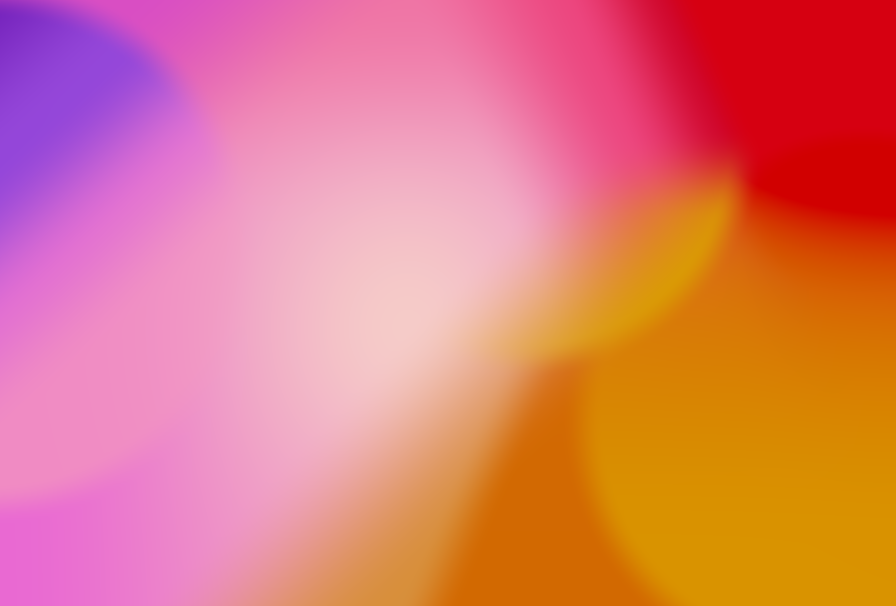
Reproduce this background procedurally as a Shadertoy shader.

```glsl
// Draws a soft blurred gradient of violet, pink, red and amber light.

// Lengths are in canvas heights, origin at the lower left.
const float ASPECT = 1.478;

// Left side: pink ground and violet disc
const vec3 ORCHID = vec3(0.914, 0.412, 0.824);
const vec3 PINK = vec3(0.933, 0.580, 0.770);
const vec3 ROSE = vec3(0.937, 0.440, 0.640);
const vec3 MAGENTA = vec3(0.850, 0.305, 0.765);
const vec3 INDIGO = vec3(0.440, 0.115, 0.720);
const vec3 VIOLET = vec3(0.580, 0.275, 0.850);
const vec3 SOFT_PINK = vec3(0.941, 0.545, 0.765);
const vec2 VIOLET_CENTER = vec2(-0.02, 0.587);
const float VIOLET_RADIUS = 0.419;

// Pale glow
const vec3 BLUSH = vec3(0.961, 0.796, 0.784);
const vec2 GLOW_CENTER = vec2(0.673, 0.46);
const float GLOW_SIZE = 0.31;

// Upper right: hot pink into red
const vec3 HOT_PINK = vec3(0.925, 0.267, 0.490);
const vec3 CRIMSON = vec3(0.812, 0.020, 0.160);
const vec3 RED = vec3(0.840, 0.000, 0.068);
const vec3 DEEP_RED = vec3(0.820, 0.000, 0.000);
const vec2 RED_CORNER = vec2(1.22, 0.712);

// Lower right: amber field, gold disc and bright lens
const vec3 TAN = vec3(0.845, 0.560, 0.230);
const vec3 AMBER = vec3(0.824, 0.412, 0.005);
const vec3 GOLD = vec3(0.850, 0.575, 0.000);
const vec3 ORANGE = vec3(0.843, 0.480, 0.000);
const vec3 BRIGHT_GOLD = vec3(0.851, 0.615, 0.000);
const vec2 GOLD_CENTER = vec2(1.375, 0.317);
const float GOLD_RADIUS = 0.415;
const vec2 LENS_CENTER = vec2(0.871, 0.765);
const float LENS_RADIUS = 0.358;

// Coverage of a disc whose rim fades over twice the softness
float softDisc(vec2 p, vec2 center, float radius, float softness) {
    return 1.0 - smoothstep(radius - softness, radius + softness, length(p - center));
}

vec3 pinkGround(vec2 p) {
    float fromCorner = dot(p - vec2(0.0, 1.0), vec2(0.66, -0.75));
    vec3 color = mix(ORCHID, PINK, smoothstep(0.0, 0.5, p.x));
    color = mix(color, ROSE, smoothstep(0.6, 1.0, p.y));
    color = mix(color, MAGENTA, 1.0 - smoothstep(0.15, 0.45, fromCorner));

    // Disc shaded diagonally from indigo to pink
    vec3 shade = mix(INDIGO, VIOLET, smoothstep(-0.05, 0.19, fromCorner));
    shade = mix(shade, vec3(0.882, 0.431, 0.824), smoothstep(0.20, 0.40, fromCorner));
    shade = mix(shade, SOFT_PINK, smoothstep(0.36, 0.54, fromCorner));
    color = mix(color, shade, softDisc(p, VIOLET_CENTER, VIOLET_RADIUS, 0.035));

    vec2 offset = (p - GLOW_CENTER) / GLOW_SIZE * vec2(1.12, 1.0);
    return mix(color, BLUSH, exp(-dot(offset, offset)));
}

vec3 addRed(vec3 color, vec2 p) {
    float slope = dot(p - vec2(0.0, 1.0), vec2(0.92, 0.387));
    vec3 red = mix(CRIMSON, RED, smoothstep(1.0, 1.06, slope));
    float deep = 1.0 - smoothstep(0.75, 1.05, length((p - vec2(1.43, 0.65)) / vec2(0.24, 0.14)));
    red = mix(red, DEEP_RED, deep);
    color = mix(color, HOT_PINK, smoothstep(0.62, 0.90, slope));
    return mix(color, red, smoothstep(0.86, 1.03, slope));
}

vec3 addAmber(vec3 color, vec2 p) {
    vec2 fromTop = vec2(p.x, 1.0 - p.y);
    float lens = softDisc(p, LENS_CENTER, LENS_RADIUS, 0.03);

    // Amber tones
    float fold = smoothstep(0.99, 1.085, dot(fromTop, vec2(0.923, 0.383)));
    vec3 amber = mix(TAN, AMBER, fold);
    vec3 gold = mix(GOLD, ORANGE, smoothstep(0.1, 0.55, p.y));
    amber = mix(amber, gold, softDisc(p, GOLD_CENTER, GOLD_RADIUS, 0.035));
    amber = mix(amber, BRIGHT_GOLD, lens);

    // Diagonal fade to pink, curved fade to red
    float diagonal = smoothstep(0.86, 1.16, dot(fromTop, vec2(0.722, 0.692)));
    float pastCorner = max(p.x - RED_CORNER.x, 0.0);
    float redRim = RED_CORNER.y - 0.077 * (1.0 - exp(-pastCorner / 0.115));
    float belowRed = 1.0 - exp(-max(redRim - p.y, 0.0) / 0.087);
    float belowPink = 1.0 - smoothstep(0.635, 0.79, p.y);
    return mix(color, amber, diagonal * mix(belowRed, belowPink, lens));
}

void mainImage(out vec4 fragColor, in vec2 fragCoord) {
    vec2 p = fragCoord / iResolution.xy * vec2(ASPECT, 1.0);
    vec3 color = addAmber(addRed(pinkGround(p), p), p);
    fragColor = vec4(color, 1.0);
}
```
